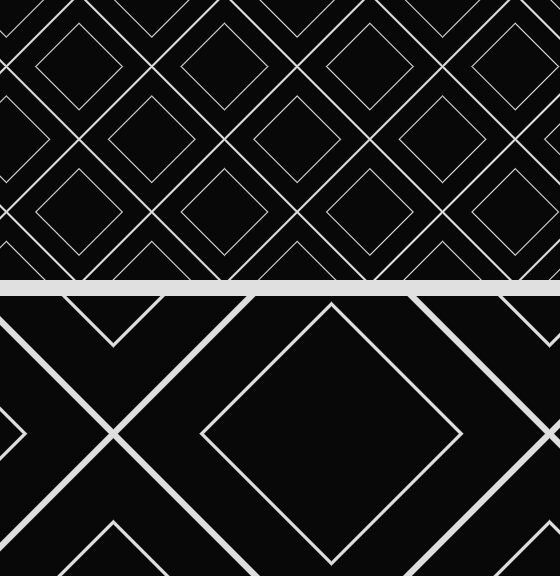
Top, the full canvas; bottom, a detail of the centre.
Reproduce this pattern procedurally as a Shadertoy shader.

```glsl
// Diagonal lattice of pale lines on near-black, with a thin diamond inset in
// each cell. The plane is turned 45 degrees into square cells, so both the
// lattice and the diamonds become box distances. Lengths are canvas heights.

const float PERIOD = 0.5193;                 // crossing to crossing, across and down
const vec2  CROSSING = vec2(-0.1984, 0.0027); // one crossing, from canvas centre
const float INSET_SCALE = 0.595;             // inner diamond relative to its cell
const float LATTICE_WIDTH = 0.0075;
const float INSET_WIDTH = 0.0039;
const vec3  GROUND = vec3(0.032);
const vec3  LINE = vec3(0.87);

// Turn the plane so that the diagonals become the axes.
vec2 toDiagonal(vec2 p) {
    return vec2(p.x + p.y, p.x - p.y) * sqrt(0.5);
}

// Position in a repeating square cell, measured from the cell centre.
vec2 repeatCell(vec2 p, float side) {
    return (fract(p / side) - 0.5) * side;
}

// Signed distance to a square, with mitred corners.
float squareDistance(vec2 p, float halfSide) {
    return max(abs(p.x), abs(p.y)) - halfSide;
}

// Antialiased coverage of a line centred on the zero of a distance.
float lineCoverage(float dist, float width, float pixel) {
    return smoothstep(-0.7, 0.7, (0.5 * width - abs(dist)) / pixel);
}

void mainImage(out vec4 fragColor, in vec2 fragCoord) {
    float pixel = 1.0 / iResolution.y;
    vec2 p = (fragCoord - 0.5 * iResolution.xy) * pixel;

    // Square cells in the diagonal frame
    float side = PERIOD * sqrt(0.5);
    float halfSide = 0.5 * side;
    vec2 cell = repeatCell(toDiagonal(p - CROSSING), side);

    // Lattice on the cell borders, diamond inside
    float lattice = lineCoverage(squareDistance(cell, halfSide), LATTICE_WIDTH, pixel);
    float inset = lineCoverage(squareDistance(cell, halfSide * INSET_SCALE), INSET_WIDTH, pixel);

    fragColor = vec4(mix(GROUND, LINE, max(lattice, inset)), 1.0);
}
```
